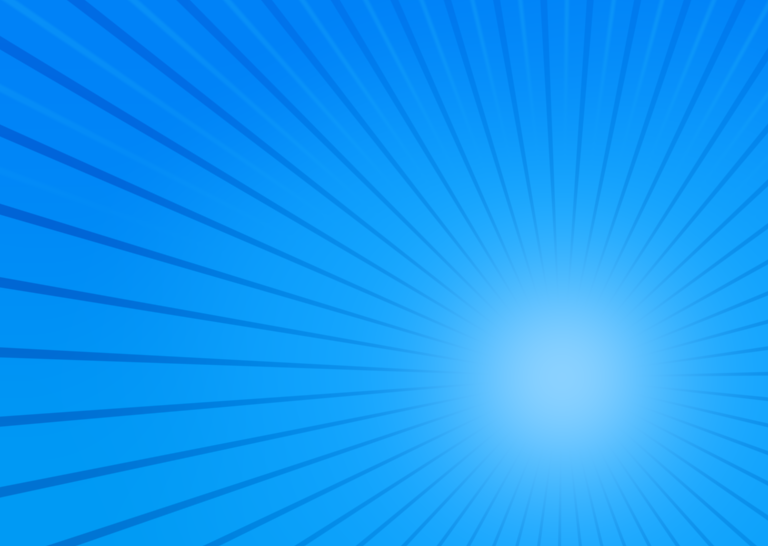
A Shadertoy shader for this background:

```glsl
#define CENTER vec2(1.029, 0.309)
#define RAY_COUNT 51.0
#define RAY_PHASE 0.36
#define RAY_WIDTH 0.145
#define STREAK_WIDTH 0.09
#define GLOW_RADIUS 0.217
#define SKY_HIGH vec3(0.0, 0.51, 0.97)
#define SKY_LOW vec3(0.0, 0.605, 0.955)
#define HALO_COLOR vec3(0.07, 0.645, 0.995)
#define GLOW_COLOR vec3(0.54, 0.82, 1.0)
#define RAY_TINT vec3(0.06, 0.14, 0.12)
#define STREAK_TINT vec3(0.03, 0.05, 0.0)

const float TAU = 6.2831853;

vec2 gradientAt(vec2 cell) {
    float h = fract(sin(dot(cell, vec2(127.1, 311.7))) * 43758.5);
    return vec2(cos(TAU * h), sin(TAU * h));
}

float gradientNoise(vec2 p) {
    vec2 i = floor(p), f = fract(p);
    vec2 u = f * f * f * (f * (f * 6.0 - 15.0) + 10.0);
    float a = dot(gradientAt(i), f);
    float b = dot(gradientAt(i + vec2(1, 0)), f - vec2(1, 0));
    float c = dot(gradientAt(i + vec2(0, 1)), f - vec2(0, 1));
    float d = dot(gradientAt(i + vec2(1, 1)), f - vec2(1, 1));
    return mix(mix(a, b, u.x), mix(c, d, u.x), u.y);
}

// Coverage of evenly spaced wedges; width is a share of one period
float wedges(float turn, float width, float period, float soft) {
    float offAxis = abs(fract(turn + 0.5) - 0.5);
    return 1.0 - smoothstep(-soft, soft, (offAxis - 0.5 * width) * period);
}

void mainImage(out vec4 fragColor, in vec2 fragCoord) {
    vec2 uv = fragCoord / iResolution.y;
    vec2 p = uv - CENTER;
    float radius = length(p);
    float pixel = 1.0 / iResolution.y;

    // Sky gradient with a wide flattened halo
    float cloud = gradientNoise(uv * 2.5);
    vec3 color = mix(SKY_LOW, SKY_HIGH, smoothstep(0.0, 0.95, uv.y));
    float haloDistance = length(p * vec2(0.8, 1.0)) + 0.06 * cloud;
    color = mix(color, HALO_COLOR, 1.0 - smoothstep(0.25, 0.78, haloDistance));

    // Round central glow
    float glow = exp(-radius * radius / (GLOW_RADIUS * GLOW_RADIUS));
    color = mix(color, GLOW_COLOR, glow);

    // Dark rays, strongest toward the left
    float turn = atan(p.y, -p.x) / TAU * RAY_COUNT - RAY_PHASE;
    float period = TAU * radius / RAY_COUNT;
    float leftward = smoothstep(0.3, 1.0, -p.x);
    float upper = smoothstep(0.5, 1.0, uv.y);
    float strength = smoothstep(0.12, 0.4, radius);
    strength *= mix(0.55, 1.1, leftward) * mix(1.0, 0.6, upper);
    color -= RAY_TINT * strength * wedges(turn, RAY_WIDTH, period, pixel);

    // Faint light streaks between the rays, near the top
    float streak = wedges(turn + 0.5, STREAK_WIDTH, period, 2.0 * pixel);
    color += STREAK_TINT * streak * upper * smoothstep(0.35, 0.7, radius);

    fragColor = vec4(clamp(color, 0.0, 1.0), 1.0);
}
```
